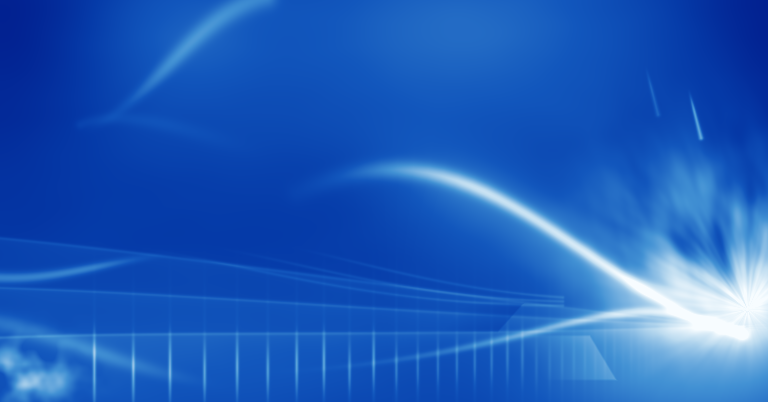
This background is drawn by a Shadertoy shader. Its source:

```glsl
float hash(vec2 cell) {
    return fract(sin(dot(cell, vec2(127.1, 311.7))) * 43758.5);
}

float corner(vec2 cell, vec2 offset) {
    float angle = 6.2832 * hash(cell);
    return dot(vec2(cos(angle), sin(angle)), offset);
}

float gradientNoise(vec2 p) {
    vec2 i = floor(p), f = fract(p), e = vec2(1, 0);
    vec2 u = f * f * (3.0 - 2.0 * f);
    float low = mix(corner(i, f), corner(i + e, f - e), u.x);
    float high = mix(corner(i + e.yx, f - e.yx), corner(i + 1.0, f - 1.0), u.x);
    return mix(low, high, u.y);
}

float fbm(vec2 p) {
    return gradientNoise(p) + 0.45 * gradientNoise(p * 2.03 + 7.1) + 0.2 * gradientNoise(p * 4.1 + 3.7);
}

float glow(vec2 p, vec2 center, vec2 size) {
    vec2 q = (p - center) / size;
    return exp(-dot(q, q));
}

vec2 bezier(vec2 a, vec2 b, vec2 c, vec2 d, float t) {
    float s = 1.0 - t;
    return s * s * s * a + 3.0 * s * t * (s * b + t * c) + t * t * t * d;
}

// Signed distance to a cubic curve and position along it
vec2 curve(vec2 p, vec2 a, vec2 b, vec2 c, vec2 d) {
    const float STEPS = 28.0;
    vec2 hit = vec2(1e3, 0), start = a;
    for (float i = 0.0; i < STEPS; i++) {
        vec2 end = bezier(a, b, c, d, (i + 1.0) / STEPS);
        vec2 along = end - start, q = p - start;
        float h = clamp(dot(q, along) / dot(along, along), 0.0, 1.0);
        float dist = length(q - along * h);
        float side = along.y * q.x - along.x * q.y;
        if (dist < abs(hit.x)) hit = vec2(side < 0.0 ? -dist : dist, (i + h) / STEPS);
        start = end;
    }
    return hit;
}

float stroke(vec2 hit, float startWidth, float endWidth) {
    float w = hit.x / mix(startWidth, endWidth, hit.y);
    return exp(-w * w) * smoothstep(1.0, 0.5, hit.y);
}

float facet(vec2 p, vec2 center, vec2 size, float shear) {
    vec2 q = p - center;
    q.x -= shear * q.y;
    vec2 d = abs(q) - size;
    return smoothstep(0.004, -0.004, max(d.x, d.y)) * (0.5 + 0.5 * q.x / size.x);
}

// Upright bars crowding toward a vanishing column
float bars(vec2 p, float vanishX) {
    float room = max(vanishX - p.x, 0.03), n = log(room) / 0.06;
    float dist = abs(fract(n) - 0.5) * room * 0.06;
    float top = 0.12 + 0.06 * hash(vec2(floor(n), 3));
    float body = smoothstep(top + 0.05, top - 0.08, p.y) * smoothstep(-0.06, 0.07, p.y - 0.05 * p.x);
    float haze = 0.13 * smoothstep(0.42, 0.1, p.y);
    return exp(-pow(dist / 0.0042, 2.0)) * (body + haze)
        * smoothstep(0.15, 0.24, p.x) * smoothstep(1.7, 0.8, p.x);
}

// Halo with wisps drifting up and to the left
float burst(vec2 p, vec2 center) {
    vec2 q = p - center;
    float rays = fbm(vec2(atan(q.y, -q.x) * 3.2, length(q) * 3.5 + 2.0));
    float wisps = fbm(vec2(p.x * 11.0 + p.y * 3.0, p.y * 4.0));
    float halo = 0.42 * glow(q, vec2(0, 0.02), vec2(0.25, 0.15)) + 0.2 * glow(q, vec2(0), vec2(0.12, 0.08));
    float plume = glow(q, vec2(-0.05, 0.2), vec2(0.24, 0.21));
    float spread = glow(q, vec2(-0.27, 0.2), vec2(0.24, 0.22));
    return halo + plume * (0.27 + 0.28 * rays + 0.32 * wisps) + spread * (0.1 + 0.17 * rays);
}

float ramp(float low, float high, float v) {
    return clamp((v - low) / (high - low), 0.0, 1.0);
}

vec3 palette(float v) {
    vec3 color = mix(vec3(0, 0.09, 0.53), vec3(0.02, 0.23, 0.66), ramp(0.0, 0.2, v));
    color = mix(color, vec3(0.07, 0.34, 0.74), ramp(0.2, 0.35, v));
    color = mix(color, vec3(0.26, 0.57, 0.83), ramp(0.35, 0.55, v));
    color = mix(color, vec3(0.74, 0.86, 0.94), ramp(0.55, 0.82, v));
    return mix(color, vec3(0.97, 0.99, 1), ramp(0.82, 1.02, v));
}

void mainImage(out vec4 fragColor, in vec2 fragCoord) {
    vec2 p = fragCoord / iResolution.y;
    // Broad light and shade
    float v = 0.2 + 0.03 * fbm(p * vec2(2, 4)) + 0.21 * glow(p, vec2(1.14, 0.92), vec2(0.5, 0.3))
        + 0.15 * glow(p, vec2(0.46, 0.9), vec2(0.22, 0.2)) + 0.14 * glow(p, vec2(0.3, 0.08), vec2(0.8, 0.2))
        + 0.27 * glow(p, vec2(1.75, 0.04), vec2(0.4, 0.17)) - 0.16 * glow(p, vec2(1.95, 0.98), vec2(0.25, 0.42))
        - 0.14 * glow(p, vec2(0, 1), vec2(0.22, 0.45));
    // Main arc and the veil beneath it
    vec2 arc = curve(p, vec2(1.82, 0.165), vec2(1.38, 0.35), vec2(1.17, 0.72), vec2(0.74, 0.52));
    float veil = exp(-abs(arc.x) / (arc.x < 0.0 ? 0.15 : 0.06));
    v += smoothstep(0.0, 0.2, arc.y) * (0.28 * veil * smoothstep(1.0, 0.55, arc.y)
        + 0.33 * stroke(vec2(arc.x, arc.y * 0.9), 0.011, 0.028));
    // Upper left arc and branch
    v += 0.19 * stroke(curve(p, vec2(0.66, 1.01), vec2(0.46, 0.95), vec2(0.41, 0.76), vec2(0.18, 0.655)), 0.03, 0.01);
    v += 0.06 * stroke(curve(p, vec2(0.2, 0.69), vec2(0.3, 0.73), vec2(0.45, 0.69), vec2(0.7, 0.6)), 0.012, 0.025);
    // Layered sheets crossed by fine threads
    for (float i = 0.0; i < 3.0; i++) {
        vec2 sheet = curve(p, vec2(-0.02, 0.41 - 0.125 * i), vec2(0.5, 0.36 - 0.09 * i),
                           vec2(1, 0.28 - 0.06 * i), vec2(1.8, 0.19));
        v += 0.08 * stroke(sheet, 0.004, 0.005);
        v += 0.07 * exp(-max(sheet.x, 0.0) / 0.05) * smoothstep(-0.004, 0.004, sheet.x);
        vec2 thread = curve(p, vec2(1.4, 0.24 + 0.01 * i), vec2(0.9 + 0.1 * i, 0.24 + 0.02 * i),
                            vec2(0.6 + 0.15 * i, 0.35), vec2(0.3 + 0.2 * i, 0.39));
        v += 0.08 * stroke(thread, 0.004, 0.004);
    }
    v += 0.25 * stroke(curve(p, vec2(-0.02, 0.31), vec2(0.15, 0.3), vec2(0.25, 0.35), vec2(0.45, 0.37)), 0.015, 0.008);
    v += 0.14 * stroke(curve(p, vec2(-0.02, 0.2), vec2(0.15, 0.17), vec2(0.3, 0.08), vec2(0.6, 0.03)), 0.025, 0.015);
    v += 0.25 * stroke(curve(p, vec2(1.85, 0.165), vec2(1.5, 0.33), vec2(1.4, 0.1), vec2(0.6, 0.07)), 0.013, 0.007);
    // Facets, bars and corner cloud
    v += 0.1 * facet(p, vec2(1.41, 0.11), vec2(0.09, 0.055), -0.6) - 0.08 * facet(p, vec2(1.2, 0.21), vec2(0.07, 0.035), 0.9);
    v += 0.25 * bars(p, 1.9);
    v += glow(p, vec2(0.04, 0.07), vec2(0.14, 0.08)) * max(0.0, 0.18 + 0.6 * fbm(p * 11.0));
    // Burst and flying sparks
    v += burst(p, vec2(1.86, 0.23));
    for (float i = 0.0; i < 2.0; i++) {
        vec2 tail = vec2(1.605 + 0.107 * i, 0.84 - 0.058 * i), tip = tail + vec2(0.032, -0.125);
        v += (0.14 + 0.2 * i) * stroke(curve(p, tip, mix(tip, tail, 0.3), mix(tip, tail, 0.7), tail), 0.006, 0.003);
    }
    fragColor = vec4(palette(v), 1);
}
```
